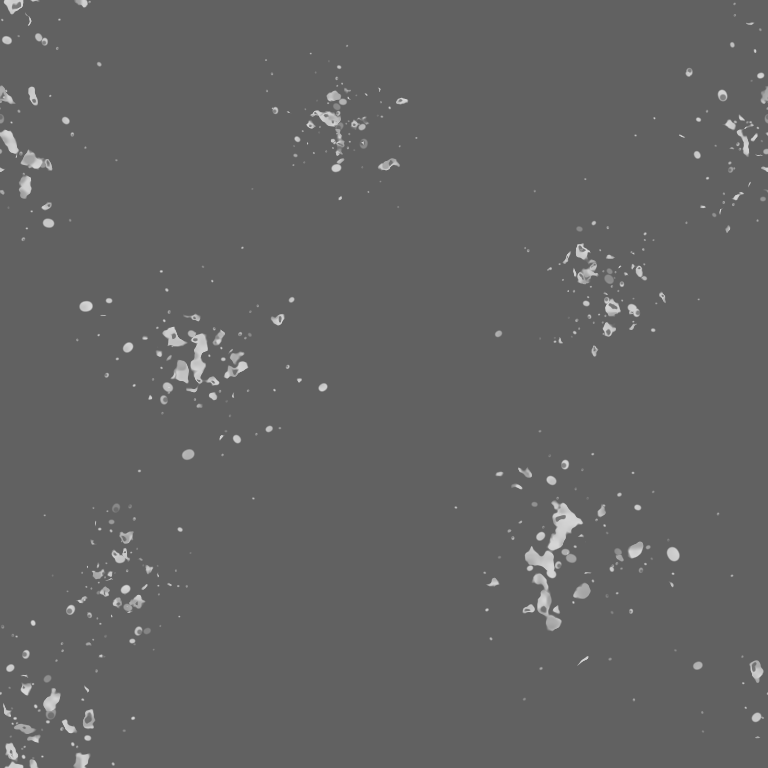
This texture is drawn by a Shadertoy shader. Its source:

```glsl
const vec3 BACKGROUND = vec3(0.38);
const float LIGHT_MIN = 0.75;
const float LIGHT_MAX = 0.85;
const int CLUSTERS = 7;
const int FLAKES = 32;
const int DROPS = 60;
const vec2 CLUSTER_START = vec2(0.20, 0.19);
const vec2 CLUSTER_STEP = vec2(0.7549, 0.5698);
const float CLUSTER_JITTER = 0.13;
const float CLUSTER_REACH = 0.23;
const float FLAKE_SPREAD = 0.048;
const float DROP_SPREAD = 0.066;
const float BRIDGE = 0.008;
const float EDGE = 0.0013;
const float TAU = 6.2831853;

// Integer hash giving three values in 0..1
vec3 hash3(int x, int y, int z) {
    uvec3 v = uvec3(ivec3(x, y, z)) * 1664525u + 1013904223u;
    v.x += v.y * v.z; v.y += v.z * v.x; v.z += v.x * v.y;
    v ^= v >> 16u;
    v.x += v.y * v.z; v.y += v.z * v.x; v.z += v.x * v.y;
    return vec3(v >> 8u) / 16777216.0;
}

// Smooth value noise with three independent channels
vec3 noise3(vec2 p, int seed) {
    ivec2 c = ivec2(floor(p));
    vec2 f = fract(p);
    f = f * f * (3.0 - 2.0 * f);
    vec3 low = mix(hash3(c.x, c.y, seed), hash3(c.x + 1, c.y, seed), f.x);
    vec3 high = mix(hash3(c.x, c.y + 1, seed), hash3(c.x + 1, c.y + 1, seed), f.x);
    return mix(low, high, f.y);
}

float smoothUnion(float a, float b, float k) {
    float h = max(k - abs(a - b), 0.0) / k;
    return min(a, b) - 0.25 * k * h * h;
}

float fill(float dist, float edge) {
    return 1.0 - smoothstep(-edge, edge, dist);
}

vec2 direction(float turn) {
    return vec2(cos(TAU * turn), sin(TAU * turn));
}

// Bell-shaped scatter around the cluster centre
vec2 scatter(vec2 rnd, float spread) {
    return direction(rnd.x) * spread * sqrt(-2.0 * log(max(rnd.y, 0.008)));
}

// Ragged flakes, joined by thin bridges and pierced by round holes
float flakes(vec2 p, int seed, float edge) {
    vec3 coarse = noise3(p * 75.0, seed + 300);
    vec3 fine = noise3(p * 190.0, seed + 400);
    vec2 warped = p + 0.011 * (coarse.xy - 0.5) + 0.004 * (fine.xy - 0.5);
    float body = 1.0;
    float hole = 1.0;
    for (int i = 0; i < FLAKES; i++) {
        vec3 place = hash3(i, seed, 11);
        vec3 form = hash3(i, seed, 12);
        vec2 q = warped - scatter(place.xy, FLAKE_SPREAD);
        float radius = mix(0.002, 0.013, form.x * form.x * form.x);
        float stretch = mix(1.0, 1.5, form.y);
        vec2 axis = direction(place.z);
        vec2 local = vec2(dot(q, axis), dot(q, vec2(-axis.y, axis.x)));
        float dist = length(local * vec2(1.0 / stretch, stretch)) - radius;
        body = smoothUnion(body, dist, BRIDGE);
        if (form.z > 0.5 && radius > 0.005) {
            hole = min(hole, length(q - 0.4 * radius * axis) - 0.36 * radius);
        }
    }
    float opacity = mix(0.65, 1.0, smoothstep(0.2, 0.55, coarse.z));
    return fill(body, edge) * opacity * (1.0 - 0.8 * fill(hole, edge));
}

// Round drops and motes, a few hollowed into rings and crescents
float drops(vec2 p, int seed, float edge) {
    float cover = 0.0;
    for (int i = 0; i < DROPS; i++) {
        vec3 place = hash3(i, seed, 21);
        vec2 q = p - scatter(place.xy, DROP_SPREAD);
        vec3 form = hash3(i, seed, 22);
        float radius = mix(0.0012, 0.0085, pow(form.x, 6.0));
        float angle = atan(q.y, q.x);
        float wobble = 1.0 + 0.12 * sin(2.0 * angle + TAU * form.z);
        float drop = fill(length(q) - radius * wobble, edge);
        if (form.z > 0.65) {
            vec2 offset = direction(place.z) * radius * 0.4;
            drop *= 1.0 - 0.7 * fill(length(q - offset) - 0.6 * radius, edge);
        }
        cover = max(cover, drop * mix(0.35, 1.0, smoothstep(0.0, 0.6, form.y)));
    }
    return cover;
}

void mainImage(out vec4 fragColor, in vec2 fragCoord) {
    vec2 uv = fragCoord / iResolution.y;
    float edge = max(EDGE, 0.7 / iResolution.y);
    float cover = 0.0;

    // Evenly spread clusters that wrap around the canvas
    for (int i = 0; i < CLUSTERS; i++) {
        vec3 rnd = hash3(i, 5, 7);
        vec2 centre = CLUSTER_START + float(i) * CLUSTER_STEP + CLUSTER_JITTER * (rnd.xy - 0.5);
        float scale = mix(0.6, 1.1, rnd.z);
        vec2 p = (fract(uv - centre + 0.5) - 0.5) / scale;
        if (length(p) > CLUSTER_REACH) continue;
        cover = max(cover, flakes(p, i, edge / scale));
        cover = max(cover, drops(p, i, edge / scale));
    }

    // Pale grains with a slight mottling
    float light = mix(LIGHT_MIN, LIGHT_MAX, noise3(uv * 110.0, 900).x);
    fragColor = vec4(mix(BACKGROUND, vec3(light), cover), 1.0);
}
```
